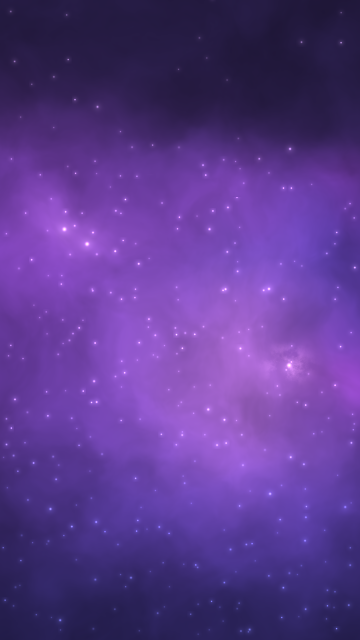
Give the GLSL for this background, as a WebGL 2 fragment shader.

```glsl
#version 300 es
precision highp float;

uniform vec2 u_resolution;
out vec4 fragColor;

const vec3 NIGHT = vec3(0.135, 0.100, 0.245);
const vec3 DEEP_BLUE = vec3(0.150, 0.125, 0.325);
const vec3 VIOLET = vec3(0.315, 0.190, 0.530);
const vec3 INDIGO = vec3(0.300, 0.225, 0.660);
const vec3 PURPLE = vec3(0.510, 0.255, 0.710);
const vec3 LILAC = vec3(0.530, 0.320, 0.790);
const vec3 PINK = vec3(0.720, 0.445, 0.865);
const vec3 MAGENTA = vec3(0.570, 0.240, 0.740);

float hash(vec2 p) {
  return fract(sin(dot(p, vec2(127.1, 311.7))) * 43758.5453);
}

float noise(vec2 p) {
  vec2 cell = floor(p);
  vec2 f = fract(p);
  f = f * f * (3.0 - 2.0 * f);
  float low = mix(hash(cell), hash(cell + vec2(1.0, 0.0)), f.x);
  float high = mix(hash(cell + vec2(0.0, 1.0)), hash(cell + vec2(1.0)), f.x);
  return mix(low, high, f.y);
}

float fbm(vec2 p) {
  float sum = 0.0;
  float gain = 0.5;
  for (int i = 0; i < 5; i++) {
    sum += gain * noise(p);
    p = mat2(1.6, 1.2, -1.2, 1.6) * p + 7.3;
    gain *= 0.5;
  }
  return sum;
}

// Soft elliptical falloff
float glow(vec2 p, vec2 center, vec2 radius) {
  vec2 q = (p - center) / radius;
  return exp(-dot(q, q));
}

// Bright point with a faint halo
float star(vec2 p, vec2 center, float radius) {
  return glow(p, center, vec2(radius)) + 0.18 * glow(p, center, vec2(radius * 4.0));
}

// One jittered star per occupied grid cell
float starLayer(vec2 p, float scale, float density, float radius, float seed) {
  vec2 cell = floor(p * scale);
  vec2 jitter = vec2(hash(cell + seed), hash(cell + seed + 19.7));
  vec2 center = (cell + 0.2 + 0.6 * jitter) / scale;
  float present = step(hash(cell + seed + 41.3), density);
  float power = mix(0.25, 1.0, pow(hash(cell + seed + 73.1), 2.0));
  return present * power * star(p, center, radius);
}

vec3 skyGradient(float y) {
  vec3 color = mix(DEEP_BLUE, VIOLET, smoothstep(0.05, 0.80, y));
  return mix(color, NIGHT, smoothstep(1.05, 1.58, y));
}

vec3 nebula(vec2 p, float cloud) {
  vec3 color = skyGradient(p.y);
  // Broad colour regions
  color = mix(color, PURPLE, 0.75 * glow(p, vec2(0.15, 1.06), vec2(0.36, 0.32)));
  color = mix(color, PURPLE, 0.28 * glow(p, vec2(0.02, 1.38), vec2(0.26, 0.18)));
  color = mix(color, INDIGO, 0.60 * glow(p, vec2(0.62, 0.38), vec2(0.38, 0.22)));
  color = mix(color, LILAC, 0.80 * glow(p, vec2(0.57, 0.80), vec2(0.42, 0.43)));
  color = mix(color, PURPLE, 0.40 * glow(p, vec2(0.62, 1.20), vec2(0.23, 0.15)));
  color = mix(color, INDIGO, 0.55 * glow(p, vec2(0.66, 1.04), vec2(0.20, 0.09)));
  color = mix(color, INDIGO, 0.60 * glow(p, vec2(0.95, 1.02), vec2(0.17, 0.20)));
  color = mix(color, MAGENTA, 0.35 * glow(p, vec2(0.98, 1.24), vec2(0.14, 0.13)));
  color = mix(color, MAGENTA, 0.65 * glow(p, vec2(0.97, 0.72), vec2(0.13, 0.11)));
  // Luminous core
  color = mix(color, PINK, 0.80 * glow(p, vec2(0.63, 0.77), vec2(0.25, 0.27)));
  color = mix(color, PINK, 0.35 * glow(p, vec2(0.20, 1.13), vec2(0.13, 0.09)));
  return color * (0.76 + 0.50 * cloud);
}

void main() {
  vec2 p = gl_FragCoord.xy / u_resolution.x;

  // Warped clouds
  vec2 warp = vec2(fbm(p * 3.5 + 2.1), fbm(p * 3.5 + 15.8)) - 0.485;
  vec2 q = p + 0.22 * warp;
  float cloud = fbm(q * 6.0 + 4.0);
  vec3 color = nebula(q, cloud);

  // Bright cluster with ragged gas
  vec2 knot = vec2(0.80, 0.765);
  float wisps = smoothstep(0.30, 0.75, fbm(p * 38.0));
  color += vec3(0.30, 0.22, 0.24) * wisps * glow(p, knot, vec2(0.050, 0.042));
  color += vec3(0.10, 0.06, 0.09) * glow(p, knot, vec2(0.09));

  // Scattered stars, sparse near the top
  float reach = 1.0 - smoothstep(1.00, 1.55, p.y);
  float stars = 0.0;
  for (int i = 0; i < 3; i++) {
    float layer = float(i);
    float density = mix(0.05, 0.30 - 0.05 * layer, reach);
    float radius = 0.0030 - 0.0005 * layer;
    stars += starLayer(p, 9.0 + 8.0 * layer, density, radius, 11.0 * layer + 3.0);
  }
  vec3 starTint = mix(vec3(0.50, 0.53, 0.95), vec3(0.90, 0.70, 0.95), smoothstep(0.3, 0.8, p.y));
  color += starTint * stars * 0.75;

  // Landmark stars
  float beacons = star(p, knot + vec2(0.003, -0.002), 0.005);
  beacons += star(p, vec2(0.179, 1.141), 0.0045);
  beacons += star(p, vec2(0.242, 1.100), 0.0045);
  color += vec3(0.65, 0.55, 0.60) * beacons;

  fragColor = vec4(clamp(color, 0.0, 1.0), 1.0);
}
```
